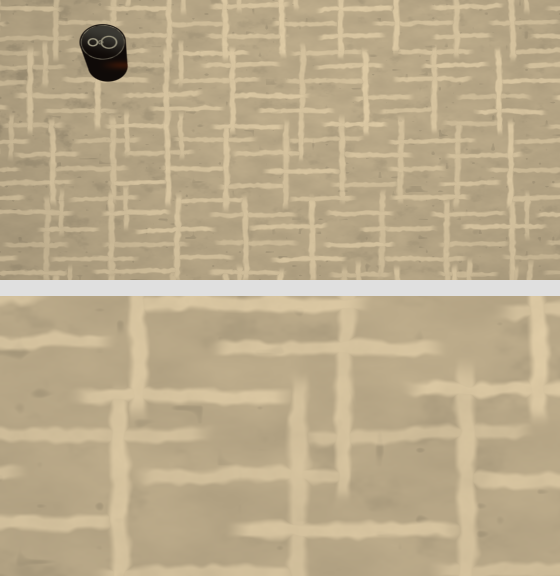
Top, the full canvas; bottom, a detail of the centre.
Give the GLSL for this texture, as a WebGL 1 fragment shader.

```glsl
precision highp float;
uniform vec2 u_resolution;

// Lengths are fractions of the canvas height
const vec3 GROUND = vec3(0.695, 0.632, 0.510);
const vec3 STROKE = vec3(0.860, 0.785, 0.640);
const vec3 STAIN = vec3(0.570, 0.520, 0.420);
const vec3 CAN_DARK = vec3(0.060, 0.040, 0.030);
const vec3 CAN_GLOW = vec3(0.300, 0.110, 0.030);
const vec3 LID_GREY = vec3(0.230, 0.225, 0.200);
const vec3 METAL = vec3(0.640, 0.620, 0.530);

const float BAND_TOP = 0.948;
const float BAND_STEP = 0.266;
const float EVEN_PITCH = 0.2045;
const float ODD_PITCH = 0.2390;
const float EVEN_START = 0.196;
const float ODD_START = 0.117;
const float ODD_DRIFT = 0.022;
const vec2 UPRIGHT_HALF = vec2(0.0115, 0.158);
const float ROW_STEP = 0.0526;
const float LEVEL_PITCH = 0.390;
const vec2 LEVEL_HALF = vec2(0.138, 0.0090);
const vec2 LID_CENTER = vec2(0.367, 0.849);
const vec2 BASE_CENTER = vec2(0.385, 0.764);
const float LID_RADIUS = 0.083;
const float BASE_RADIUS = 0.071;
const vec2 FORESHORTEN = vec2(1.0, 1.28);

float hash(vec2 p) {
  vec3 q = fract(p.xyx * 0.1031);
  q += dot(q, q.yzx + 33.33);
  return fract((q.x + q.y) * q.z);
}

float noise(vec2 p) {
  vec2 i = floor(p), f = fract(p);
  f = f * f * (3.0 - 2.0 * f);
  return mix(mix(hash(i), hash(i + vec2(1.0, 0.0)), f.x),
             mix(hash(i + vec2(0.0, 1.0)), hash(i + 1.0), f.x), f.y);
}

float fbm(vec2 p) {
  float sum = 0.0, gain = 0.5;
  for (int i = 0; i < 4; i++) {
    sum += gain * noise(p);
    p = p * 2.03 + 17.3;
    gain *= 0.5;
  }
  return sum;
}

// Soft brush mark: x runs across it, y along it
float brush(vec2 d, vec2 halfSize) {
  d = abs(d);
  float side = 1.0 - smoothstep(0.45, 1.3, d.x / halfSize.x);
  return side * (1.0 - smoothstep(halfSize.y - 0.025, halfSize.y + 0.008, d.y));
}

// Staggered bands whose column pitch alternates
float uprights(vec2 p) {
  float ink = 0.0;
  float nearest = floor((BAND_TOP - p.y) / BAND_STEP + 0.5);
  for (int i = -1; i <= 1; i++) {
    float band = nearest + float(i);
    float odd = mod(band, 2.0);
    float pitch = mix(EVEN_PITCH, ODD_PITCH, odd);
    float start = mix(EVEN_START, ODD_START + ODD_DRIFT * (band - 1.0), odd);
    float column = floor((p.x - start) / pitch + 0.5);
    float h = hash(vec2(column, band) + 41.0);
    vec2 d = p - vec2(start + column * pitch, BAND_TOP - band * BAND_STEP);
    d += vec2(h - 0.5, fract(h * 7.0) - 0.5) * vec2(0.018, 0.03);
    d.x += d.y * (fract(h * 13.0) - 0.5) * 0.06;
    ink = max(ink, brush(d, UPRIGHT_HALF) * mix(0.7, 1.0, h));
    // Occasional short companion stroke
    float extra = brush(d - vec2(0.052, 0.095), vec2(0.010, 0.085));
    ink = max(ink, extra * step(0.6, fract(h * 29.0)) * 0.8);
  }
  return ink;
}

float levels(vec2 p) {
  float ink = 0.0;
  for (int i = -1; i <= 1; i++) {
    float row = floor(p.y / ROW_STEP) + float(i);
    float shift = mod(row, 2.0) * 0.5 + 0.35 * hash(vec2(row, 9.0));
    float column = floor(p.x / LEVEL_PITCH + shift);
    float h = hash(vec2(column, row) + 83.0);
    vec2 d = p - vec2((column + 0.5 - shift) * LEVEL_PITCH, (row + 0.5) * ROW_STEP);
    d += vec2(h - 0.5, fract(h * 11.0) - 0.5) * vec2(0.035, 0.014);
    d.y -= d.x * mix(-0.01, 0.035, fract(h * 17.0));
    float len = LEVEL_HALF.x * mix(0.75, 1.15, fract(h * 23.0));
    ink = max(ink, brush(d.yx, vec2(LEVEL_HALF.y, len)) * mix(0.6, 0.95, h));
  }
  return ink;
}

float ring(vec2 p, float radius, float width, float aa) {
  return 1.0 - smoothstep(width - aa, width + aa, abs(length(p) - radius));
}

vec3 drawCan(vec3 color, vec2 p, float aa) {
  // Tapered body
  vec2 q = (p - LID_CENTER) * FORESHORTEN;
  vec2 axis = (BASE_CENTER - LID_CENTER) * FORESHORTEN;
  float t = clamp(dot(q, axis) / dot(axis, axis), 0.0, 1.0);
  float body = length(q - axis * t) - mix(LID_RADIUS, BASE_RADIUS, t);
  float glow = exp(-pow((q.y + 0.105) / 0.018, 2.0)) * smoothstep(-0.02, 0.07, q.x);
  color = mix(color, mix(CAN_DARK, CAN_GLOW, glow * 0.6), 1.0 - smoothstep(-aa, aa, body));
  // Lid, rim and pull tab
  float r = length(q);
  vec3 lid = mix(CAN_DARK, LID_GREY, smoothstep(-0.07, 0.06, q.y + 0.3 * q.x));
  color = mix(color, lid, 1.0 - smoothstep(-aa, aa, r - LID_RADIUS + 0.008));
  float rim = ring(q, LID_RADIUS - 0.006, 0.002, aa) * (0.25 + 0.5 * noise(q * 90.0));
  float tab = max(ring(q + vec2(0.035, 0.0), 0.016, 0.003, aa),
                  ring(q - vec2(0.022, 0.0), 0.027, 0.003, aa) * 0.9);
  tab = max(tab, ring(q + vec2(0.008, 0.0), 0.007, 0.003, aa) * 0.7);
  return mix(color, METAL, max(rim, tab));
}

void main() {
  vec2 p = gl_FragCoord.xy / u_resolution.y;
  float aa = 1.0 / u_resolution.y;
  // Hand-drawn wobble
  vec2 w = p + 0.007 * (vec2(noise(p * 22.0), noise(p * 22.0 + 51.0)) - 0.5);
  w += 0.005 * (vec2(noise(p * 75.0), noise(p * 75.0 + 23.0)) - 0.5);
  // Mottled ground with stains and flecks
  vec3 color = GROUND * (1.0 + 0.11 * (fbm(p * vec2(14.0, 26.0)) - 0.47));
  float leftWear = exp(-8.0 * dot(p - vec2(0.2, 0.7), p - vec2(0.2, 0.7)));
  float stain = smoothstep(0.55, 0.8, fbm(p * vec2(17.0, 24.0) + 7.0));
  color = mix(color, STAIN, stain * (0.35 + 0.35 * leftWear));
  color = mix(color, STAIN, 0.5 * smoothstep(0.87, 0.98, noise(p * vec2(42.0, 60.0))));
  // Worn pale strokes
  float wear = mix(0.72, 1.0, fbm(p * 45.0 + 3.0));
  color = mix(color, STROKE, max(uprights(w), levels(w)) * wear);
  // Uneven light
  vec2 away = (p - vec2(1.2, 0.7)) * vec2(0.8, 1.0);
  color *= 1.04 - 0.09 * dot(away, away);
  gl_FragColor = vec4(drawCan(color, p, aa), 1.0);
}
```
